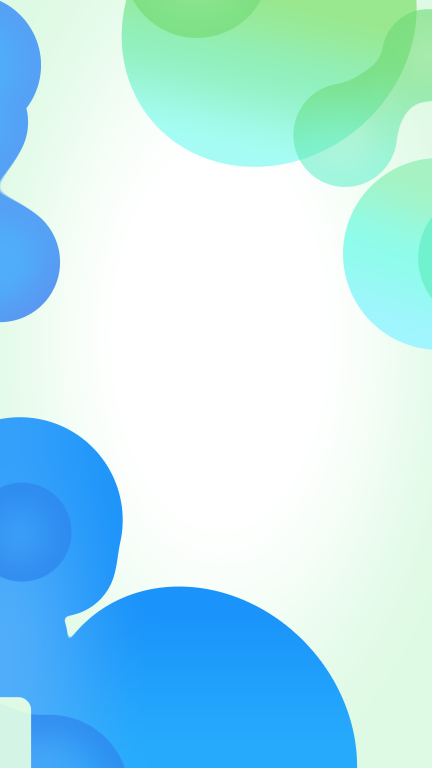
Reproduce this background procedurally as a Shadertoy shader.

```glsl
// Soft liquid blobs in blue and mint framing a bright, empty centre.
// Each blob is a smooth union of circles, ellipses and boxes, filled with a
// gradient; translucent lobes with shaded rims lie on top of them.

const float CANVAS_RATIO = 16.0 / 9.0;  // height in canvas widths
const float NECK_BLEND = 0.13;          // long soft neck, upper left
const float LOBE_BLEND = 0.05;          // neck of the mint drop
const float NOTCH_BLEND = 0.016;        // tight joins, lower left
const float RIM_DEPTH = 0.11;           // reach of the rim shading

const vec3 WHITE = vec3(1.0);
const vec3 PALE_MINT = vec3(0.87, 0.98, 0.895);
const vec3 LEAF = vec3(0.60, 0.91, 0.56);
const vec3 MINT = vec3(0.57, 0.94, 0.74);
const vec3 AQUA = vec3(0.65, 0.99, 0.96);
const vec3 ICE = vec3(0.63, 0.96, 1.0);
const vec3 DROP_TOP = vec3(0.48, 0.87, 0.50);
const vec3 DROP_LOW = vec3(0.47, 0.95, 0.82);
const vec3 SKY = vec3(0.31, 0.68, 0.98);
const vec3 AZURE = vec3(0.10, 0.575, 0.98);
const vec3 CYAN_BLUE = vec3(0.15, 0.67, 0.99);
const vec3 PERIWINKLE = vec3(0.36, 0.57, 0.94);
const vec3 DEEP_BLUE = vec3(0.18, 0.53, 0.93);

float circle(vec2 p, vec2 centre, float radius) {
    return length(p - centre) - radius;
}

float ellipse(vec2 p, vec2 centre, vec2 axes, float angle) {
    float c = cos(angle), s = sin(angle);
    vec2 d = p - centre;
    vec2 q = vec2(c * d.x + s * d.y, c * d.y - s * d.x) / axes;
    float k = length(q);
    return k * (k - 1.0) / max(length(q / axes), 1e-4);
}

float roundBox(vec2 p, vec2 centre, vec2 halfSize, float radius) {
    vec2 q = abs(p - centre) - halfSize + radius;
    return length(max(q, 0.0)) + min(max(q.x, q.y), 0.0) - radius;
}

float smoothUnion(float a, float b, float k) {
    float h = max(k - abs(a - b), 0.0) / k;
    return min(a, b) - h * h * k * 0.25;
}

// Coverage with an edge about one output pixel wide
float cover(float d) {
    return clamp(0.5 - d * iResolution.x, 0.0, 1.0);
}

// 1 at the rim, fading to 0 inside
float rim(float d) {
    return smoothstep(-RIM_DEPTH, 0.0, d);
}

vec3 background(vec2 p) {
    float r = length((p - vec2(0.51, 1.0)) * vec2(1.25, 0.7));
    return mix(WHITE, PALE_MINT, smoothstep(0.25, 0.78, r));
}

vec3 mintBlobs(vec3 col, vec2 p) {
    // Large disc at the top with a darker cap
    float disc = ellipse(p, vec2(0.623, 1.727), vec2(0.355, 0.321), 0.698);
    float height = p.y + 0.22 * (p.x - 0.6);
    vec3 fill = mix(AQUA, MINT, smoothstep(1.40, 1.64, height));
    fill = mix(fill, LEAF, smoothstep(1.60, 1.80, height));
    float cap = circle(p, vec2(0.456, 1.859), 0.169);
    fill = mix(fill, DROP_TOP, cover(cap) * (0.45 + 0.4 * rim(cap)));
    col = mix(col, fill, cover(disc));

    // Translucent drop overlapping the disc
    float drop = smoothUnion(circle(p, vec2(0.799, 1.465), 0.120),
                             circle(p, vec2(0.887, 1.560), 0.066), LOBE_BLEND);
    drop = smoothUnion(drop, circle(p, vec2(0.991, 1.650), 0.1065), LOBE_BLEND);
    vec3 dropFill = mix(DROP_LOW, DROP_TOP, smoothstep(1.36, 1.66, p.y));
    float density = mix(0.56, 0.76, cover(disc)) + 0.12 * rim(drop);
    col = mix(col, dropFill, cover(drop) * density);

    // Disc at the right edge with its inner lobe
    float side = circle(p, vec2(1.016, 1.190), 0.222);
    float slope = p.y + 0.35 * (p.x - 0.9);
    fill = mix(ICE, vec3(0.56, 0.99, 0.92), smoothstep(1.0, 1.21, slope));
    fill = mix(fill, vec3(0.65, 0.95, 0.76), smoothstep(1.18, 1.40, slope));
    float lobe = circle(p, vec2(1.123, 1.181), 0.155);
    fill = mix(fill, vec3(0.42, 0.94, 0.79), cover(lobe) * 0.85);
    return mix(col, fill, cover(side));
}

vec3 upperBlue(vec3 col, vec2 p) {
    float blob = min(circle(p, vec2(-0.069, 1.627), 0.164),
                     circle(p, vec2(-0.069, 1.495), 0.134));
    blob = smoothUnion(blob, circle(p, vec2(0.0, 1.171), 0.139), NECK_BLEND);
    float shade = 0.45 * rim(blob) + 0.5 * smoothstep(1.35, 1.05, p.y + 0.2 - p.x);
    return mix(col, mix(SKY, PERIWINKLE, clamp(shade, 0.0, 1.0)), cover(blob));
}

vec3 lowerBlue(vec3 col, vec2 p) {
    // Body: two big lobes, joined at the left, with a small window cut out
    float body = smoothUnion(circle(p, vec2(0.046, 0.574), 0.238),
                             circle(p, vec2(0.139, 0.481), 0.130), NOTCH_BLEND);
    body = smoothUnion(body, circle(p, vec2(0.023, 0.296), 0.134), NOTCH_BLEND);
    float hill = ellipse(p, vec2(0.463, 0.053), vec2(0.389, 0.340), 2.321);
    body = smoothUnion(body, hill, NOTCH_BLEND);
    body = min(body, roundBox(p, vec2(0.012, 0.111), vec2(0.127, 0.185), 0.02));
    body = max(body, -roundBox(p, vec2(-0.010, 0.022), vec2(0.082, 0.142), 0.03));

    vec3 fill = mix(AZURE, CYAN_BLUE, smoothstep(0.42, 0.0, p.y));
    float leftGlow = smoothstep(0.36, 0.0, p.x) * (1.0 - 0.5 * smoothstep(0.3, 0.75, p.y));
    fill = mix(fill, SKY, leftGlow);

    // Shaded lobes on the body; the lower one also tints the window
    float bubble = circle(p, vec2(0.051, 0.546), 0.1145);
    fill = mix(fill, DEEP_BLUE, cover(bubble) * (0.3 + 0.5 * rim(bubble)));
    float wave = smoothUnion(circle(p, vec2(0.116, -0.060), 0.183),
                             circle(p, vec2(-0.046, 0.019), 0.139), LOBE_BLEND);
    fill = mix(fill, DEEP_BLUE, cover(wave) * (0.2 + 0.55 * rim(wave)));
    col = mix(col, SKY, cover(wave) * 0.07);
    return mix(col, fill, cover(body));
}

void mainImage(out vec4 fragColor, in vec2 fragCoord) {
    vec2 p = fragCoord / iResolution.xy * vec2(1.0, CANVAS_RATIO);
    vec3 col = background(p);
    col = mintBlobs(col, p);
    col = upperBlue(col, p);
    col = lowerBlue(col, p);
    fragColor = vec4(col, 1.0);
}
```
